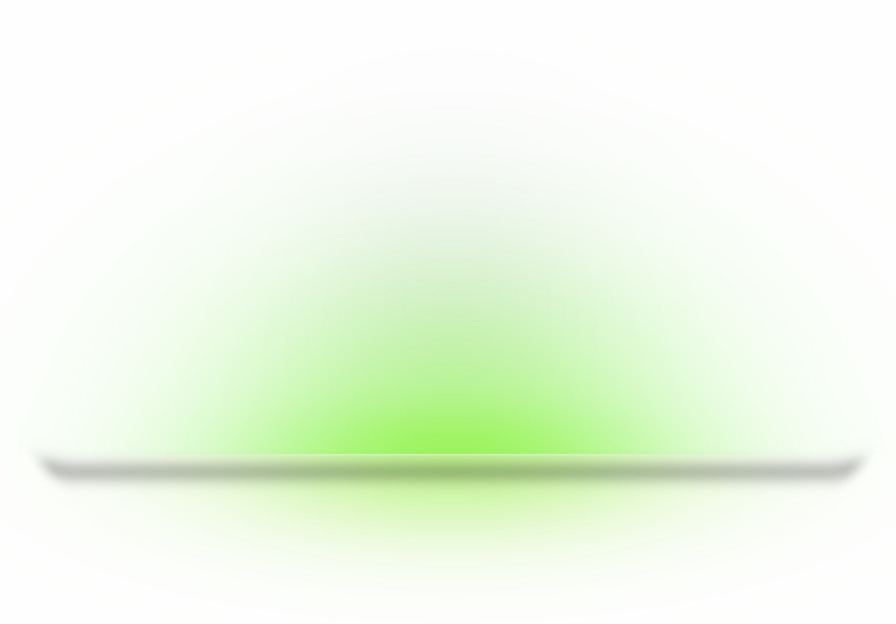
Reproduce this background procedurally as a Shadertoy shader.

```glsl
// A green glow rising behind a horizon, with a soft grey shadow and a faint reflection below.
#define HORIZON vec2(0.504, 0.2715)
#define GLOW_SIZE vec2(0.375, 0.290)
#define CORE_SIZE vec2(0.356, 0.075)
#define REFLECTION_SIZE vec2(0.375, 0.131)
#define HAZE_HEIGHT 0.28
#define HAZE_SIZE vec2(0.23, 0.21)
#define SHADOW_DROP 0.028
#define SHADOW_HALF_WIDTH 0.652
#define SHADOW_SOFTNESS 0.0187
#define SHADOW_STRENGTH 0.23

float bell(vec2 p, vec2 size) {
    vec2 q = p / size;
    return exp(-dot(q, q));
}

// Light above the horizon: a wide dome, a low bright core and a grey haze
vec3 skyColor(vec2 p) {
    float glow = 0.445 * bell(p, GLOW_SIZE) + 0.18 * bell(p, CORE_SIZE);
    float haze = 0.04 * bell(p - vec2(0.0, HAZE_HEIGHT), HAZE_SIZE);
    vec3 absorbed = vec3(glow * (0.75 - 0.25 * glow), 0.05 * glow, glow);
    return vec3(0.996) - absorbed - haze * vec3(0.6, 1.0, 0.4);
}

// Flattened, yellower light below the horizon
vec3 reflectionColor(vec2 p) {
    float glow = 0.42 * bell(p, REFLECTION_SIZE);
    return vec3(0.996) - glow * vec3(0.55, 0.10, 1.0);
}

// Blurred bar whose ends slant outward and lift slightly
float shadowMask(vec2 p) {
    float side = abs(p.x);
    float lift = 0.010 * smoothstep(0.60, 0.68, side);
    float y = p.y + SHADOW_DROP - lift;
    float halfWidth = SHADOW_HALF_WIDTH + 0.6 * y;
    float ends = 1.0 - smoothstep(-0.022, 0.022, side - halfWidth);
    return ends * exp(-pow(y / SHADOW_SOFTNESS, 2.0));
}

void mainImage(out vec4 fragColor, in vec2 fragCoord) {
    vec2 p = (fragCoord - HORIZON * iResolution.xy) / iResolution.y;
    float pixel = 1.0 / iResolution.y;

    float above = smoothstep(-0.5 * pixel, 0.5 * pixel, p.y);
    vec3 color = mix(reflectionColor(p), skyColor(p), above);
    color *= 1.0 - SHADOW_STRENGTH * shadowMask(p);

    // Thin highlight along the horizon
    float line = 1.0 - smoothstep(0.0005, 0.0005 + pixel, abs(p.y));
    float shine = 0.4 * line * exp(-pow(p.x / 0.30, 4.0));
    color = mix(color, vec3(1.0), shine);

    fragColor = vec4(clamp(color, 0.0, 1.0), 1.0);
}
```
